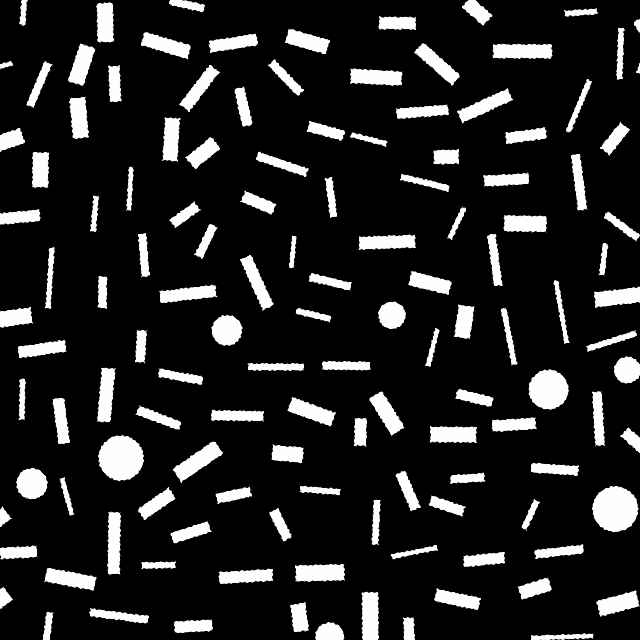
Reproduce this pattern procedurally as a three.js fragment shader.

```glsl
varying vec2 vUv;

const vec3 BACKGROUND = vec3(0.0);
const vec3 SHAPE_COLOR = vec3(0.995);
const float CELLS = 11.0;
const float LATTICE_ANGLE = 0.7;
const float JITTER = 0.5;
const float HALF_GAP = 0.005;
const float DISC_SHARE = 0.11;
const float EDGE = 0.0009;
const float HALF_PI = 1.5707963;

float hash(vec2 cell, float seed) {
  vec3 q = fract(vec3(cell, seed * 7.3) * vec3(0.1031, 0.1030, 0.0973));
  q += dot(q, q.yzx + 33.33);
  return fract((q.x + q.y) * q.z);
}

vec2 rotate(vec2 v, float angle) {
  float c = cos(angle);
  float s = sin(angle);
  return vec2(c * v.x - s * v.y, s * v.x + c * v.y);
}

vec2 cellCenter(vec2 cell) {
  vec2 offset = vec2(hash(cell, 1.0), hash(cell, 2.0)) - 0.5;
  return (cell + 0.5 + JITTER * offset) / CELLS;
}

vec2 nearestCell(vec2 p) {
  vec2 base = floor(p * CELLS);
  vec2 best = base;
  float bestDist = 10.0;
  for (int j = -1; j <= 1; j++) {
    for (int i = -1; i <= 1; i++) {
      vec2 cell = base + vec2(float(i), float(j));
      float d = distance(p, cellCenter(cell));
      if (d < bestDist) {
        bestDist = d;
        best = cell;
      }
    }
  }
  return best;
}

// Longest half length and largest radius that stay inside the Voronoi cell
vec2 freeReach(vec2 cell, vec2 center, vec2 dir, float halfWidth) {
  vec2 reach = vec2(1.0);
  vec2 side = vec2(-dir.y, dir.x);
  for (int j = -1; j <= 1; j++) {
    for (int i = -1; i <= 1; i++) {
      if (i == 0 && j == 0) continue;
      vec2 toNext = cellCenter(cell + vec2(float(i), float(j))) - center;
      float span = length(toNext);
      vec2 n = toNext / span;
      float room = 0.5 * span - HALF_GAP;
      float along = (room - halfWidth * abs(dot(side, n))) / max(abs(dot(dir, n)), 0.001);
      reach = min(reach, vec2(along, room));
    }
  }
  return reach;
}

// Directions gather around the horizontal and the vertical
float barAngle(vec2 cell, float seed) {
  float turn = hash(cell, seed) - 0.5;
  float upright = step(0.57, hash(cell, seed + 0.5));
  return HALF_PI * (upright + turn * (0.3 + 2.8 * turn * turn));
}

float barDistance(vec2 p, vec2 dir, vec2 halfSize) {
  vec2 q = abs(vec2(dot(p, dir), dot(p, vec2(-dir.y, dir.x)))) - halfSize;
  return length(max(q, 0.0)) + min(max(q.x, q.y), 0.0);
}

float shapeDistance(vec2 p, vec2 cell) {
  vec2 center = cellCenter(cell);
  float halfWidth = mix(0.0035, 0.0128, hash(cell, 3.0));
  vec2 dir = vec2(1.0, 0.0);
  vec2 reach = vec2(0.0);

  // Keep the roomiest of three directions
  for (int k = 0; k < 3; k++) {
    vec2 tryDir = rotate(vec2(1.0, 0.0), barAngle(cell, 11.0 + float(k)) + LATTICE_ANGLE);
    vec2 tryReach = freeReach(cell, center, tryDir, halfWidth);
    if (tryReach.x > reach.x) {
      reach = tryReach;
      dir = tryDir;
    }
  }

  float size = hash(cell, 4.0);
  if (hash(cell, 5.0) < DISC_SHARE) {
    return length(p - center) - min(mix(0.021, 0.040, size * size), reach.y);
  }
  float halfLength = min(mix(0.024, 0.050, size), reach.x);
  return barDistance(p - center, dir, vec2(halfLength, halfWidth));
}

// Layered sines give the outlines a slight roughness
float roughness(vec2 p) {
  return 0.0005 * (sin(p.x * 790.0 + 2.0 * sin(p.y * 310.0)) + sin(p.y * 830.0 + 2.0 * sin(p.x * 270.0)));
}

void main() {
  vec2 p = rotate(vUv, LATTICE_ANGLE);
  float d = shapeDistance(p, nearestCell(p)) + roughness(vUv);
  float mask = 1.0 - smoothstep(-EDGE, EDGE, d);
  gl_FragColor = vec4(mix(BACKGROUND, SHAPE_COLOR, mask), 1.0);
}
```
